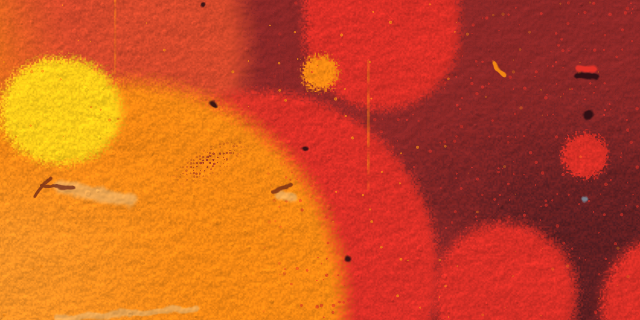
A Shadertoy shader for this texture:

```glsl
// Weathered spray-painted wall: soft overlapping discs in orange, red and maroon on rough plaster.

const vec3 MAROON = vec3(0.57, 0.16, 0.155);
const vec3 DARK   = vec3(0.30, 0.105, 0.12);
const vec3 RED    = vec3(0.85, 0.185, 0.15);
const vec3 CORAL  = vec3(0.83, 0.285, 0.17);
const vec3 ORANGE = vec3(0.955, 0.53, 0.08);
const vec3 YELLOW = vec3(0.985, 0.80, 0.10);
const vec3 PALE   = vec3(0.97, 0.71, 0.39);
const vec3 PIT    = vec3(0.16, 0.05, 0.07);
const vec2 LIGHT_STEP = vec2(-0.003, 0.005);
const float RELIEF = 1.0;     // strength of plaster shading
const float GRAIN = 210.0;    // paint grains per canvas height
const float OVERSPRAY = 0.028; // random spread at spray edges

float hash(vec2 p) {
    vec3 q = fract(vec3(p.xyx) * 0.1031);
    q += dot(q, q.yzx + 33.33);
    return fract((q.x + q.y) * q.z);
}

float noise(vec2 p) {
    vec2 i = floor(p), f = fract(p);
    f = f * f * (3.0 - 2.0 * f);
    return mix(mix(hash(i), hash(i + vec2(1, 0)), f.x),
               mix(hash(i + vec2(0, 1)), hash(i + vec2(1, 1)), f.x), f.y);
}

float fbm(vec2 p) {
    float sum = 0.0, amp = 0.5;
    for (int i = 0; i < 4; i++) {
        sum += amp * noise(p);
        p = mat2(1.6, 1.2, -1.2, 1.6) * p + 7.3;
        amp *= 0.5;
    }
    return sum;
}

float disc(vec2 p, vec2 centre, float radius, float soft) {
    return 1.0 - smoothstep(-soft, soft, length(p - centre) - radius);
}

// Soft stroke between two points
float stroke(vec2 p, vec2 a, vec2 b, float width) {
    vec2 ab = b - a;
    float t = clamp(dot(p - a, ab) / dot(ab, ab), 0.0, 1.0);
    return 1.0 - smoothstep(0.35 * width, width, length(p - a - ab * t));
}

// Scattered round dots, one candidate per cell
float dots(vec2 p, float cells, float chance, float radius) {
    vec2 id = floor(p * cells), f = fract(p * cells) - 0.5;
    vec2 shift = (vec2(hash(id + 3.1), hash(id + 8.7)) - 0.5) * 0.5;
    float size = radius * (0.5 + hash(id + 5.5));
    return step(hash(id), chance) * (1.0 - smoothstep(size * 0.6, size * 1.2, length(f - shift)));
}

float plaster(vec2 p) {
    float bumps = dots(p + 4.0, 24.0, 0.12, 0.16);
    return 0.65 * fbm(p * vec2(7.0, 10.0)) + 0.16 * noise(p * vec2(42.0, 58.0))
         + 0.10 * noise(p * 110.0) + 0.09 * bumps;
}

vec3 paint(vec2 p, float grain) {
    // Maroon ground, darkening toward the lower right
    float shade = smoothstep(0.85, 0.25, p.y) * smoothstep(1.15, 1.75, p.x);
    shade = max(shade, 0.55 * disc(p, vec2(1.42, 0.42), 0.12, 0.15));
    vec3 col = mix(MAROON, DARK, clamp(0.7 * shade + 0.65 * (grain - 0.5), 0.0, 1.0));

    // Coral field and red discs
    vec3 coral = mix(ORANGE, CORAL, smoothstep(-0.25, 0.28, p.x + 0.25 * (p.y - 0.8)));
    col = mix(col, coral, disc(p, vec2(0.22, 0.85), 0.55, 0.06));
    float red = disc(p, vec2(0.80, 0.146), 0.57, 0.025);
    red = max(red, disc(p, vec2(1.193, max(0.90, p.y - 0.03)), 0.243, 0.025));
    red = max(red, disc(p, vec2(1.576, 0.078), 0.226, 0.03));
    red = max(red, disc(p, vec2(2.11, 0.036), 0.235, 0.025));
    red = max(red, disc(p, vec2(1.828, 0.513), 0.071, 0.010));
    col = mix(col, mix(RED, CORAL, 0.4 * smoothstep(0.95, 0.6, p.x)), red);

    // Large orange disc, small orange spot and yellow disc
    vec3 orange = mix(ORANGE, PALE, 0.22 * smoothstep(0.7, 0.0, p.x) * smoothstep(0.6, 0.2, p.y));
    col = mix(col, orange, disc(p, vec2(0.372, 0.044), 0.703, 0.045));
    col = mix(col, ORANGE, disc(p, vec2(1.0, 0.773), 0.056, 0.012));
    vec2 oval = vec2(0.0, 0.654) + (p - vec2(0.0, 0.654)) * vec2(1.0, 1.14);
    return mix(col, YELLOW, disc(oval, vec2(0.19, 0.654), 0.190, 0.025));
}

void mainImage(out vec4 fragColor, in vec2 fragCoord) {
    vec2 p = fragCoord / iResolution.y;
    p.x *= 2.0 * iResolution.y / iResolution.x;
    float grain = noise(p * GRAIN);
    vec2 jitter = vec2(grain, noise(p * GRAIN + 91.0)) - 0.5;
    vec3 col = paint(p + jitter * OVERSPRAY, grain);

    // Stray droplets, drips and stippled streaks
    float warm = smoothstep(0.75, 1.0, p.x);
    col = mix(col, ORANGE, 0.75 * dots(p, 34.0, 0.07, 0.13) * (1.0 - 0.6 * smoothstep(1.2, 1.6, p.x)));
    col = mix(col, RED, 0.6 * warm * dots(p + 2.0, 60.0, 0.10, 0.25));
    float drip = stroke(p, vec2(1.151, 0.41), vec2(1.151, 0.81), 0.006);
    drip = max(drip, stroke(p, vec2(0.36, 0.77), vec2(0.36, 1.0), 0.005));
    col = mix(col, ORANGE, 0.55 * drip * noise(p * vec2(20.0, 45.0)));
    vec2 s = mat2(0.88, -0.47, 0.47, 0.88) * (p - vec2(0.655, 0.495));
    float streak = exp(-dot(s * vec2(11.0, 32.0), s * vec2(11.0, 32.0)));
    col = mix(col, CORAL * 0.75, streak * dots(p, 95.0, 0.6, 0.32));

    // Directional light on the plaster
    float slope = plaster(p) - plaster(p + LIGHT_STEP);
    col *= clamp(1.0 + RELIEF * slope + 0.14 * (grain - 0.5), 0.6, 1.4);

    // Scrapes: exposed pale plaster beneath dark broken edges
    vec2 q = p + 0.025 * (vec2(fbm(p * 22.0), fbm(p * 22.0 + 9.0)) - 0.47);
    float bare = stroke(q, vec2(0.19, 0.415), vec2(0.41, 0.372), 0.030);
    bare = max(bare, stroke(q, vec2(0.875, 0.392), vec2(0.915, 0.378), 0.022));
    bare = max(bare, stroke(q, vec2(0.18, 0.005), vec2(0.61, 0.035), 0.014));
    col = mix(col, PALE * (0.95 + slope), 0.8 * bare);
    float crack = stroke(q, vec2(0.115, 0.385), vec2(0.155, 0.44), 0.009);
    crack = max(crack, stroke(q, vec2(0.135, 0.418), vec2(0.225, 0.410), 0.009));
    crack = max(crack, stroke(q, vec2(0.852, 0.405), vec2(0.905, 0.422), 0.010));
    col = mix(col, CORAL * 0.5, 0.75 * crack);

    // Chips and punched pits
    col = mix(col, RED * 1.05, stroke(q, vec2(1.81, 0.788), vec2(1.855, 0.785), 0.016));
    float pit = stroke(q, vec2(1.805, 0.765), vec2(1.862, 0.760), 0.013);
    vec3 pits[5] = vec3[5](vec3(0.667, 0.677, 0.010), vec3(0.951, 0.541, 0.010),
        vec3(1.086, 0.187, 0.009), vec3(0.638, 0.990, 0.009), vec3(1.838, 0.642, 0.016));
    for (int i = 0; i < 5; i++) pit = max(pit, disc(q, pits[i].xy, pits[i].z, 0.005));
    col = mix(col, PIT, 0.9 * pit);
    col = mix(col, vec3(0.48, 0.50, 0.55), disc(q, vec2(1.828, 0.374), 0.009, 0.005));
    col = mix(col, ORANGE, stroke(q, vec2(1.542, 0.80), vec2(1.578, 0.765), 0.008));

    fragColor = vec4(clamp(col, 0.0, 1.0), 1.0);
}
```
